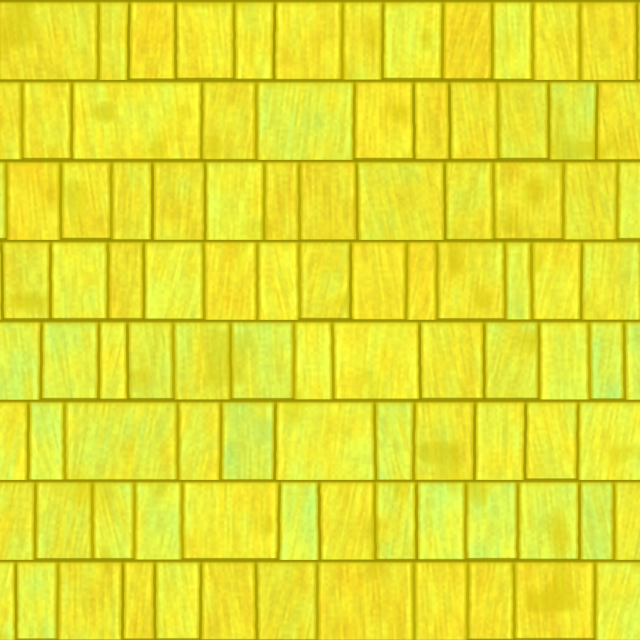
Reproduce this texture procedurally as a Shadertoy shader.

```glsl
const float ROWS = 8.0;
const float COLUMNS = 13.0;        // joint slots per row, some left out
const float SKIPPED_JOINTS = 0.08;
const float JOINT_JITTER = 0.52;   // in slots
const float JOINT_TILT = 0.003;
const float JOINT_HALF = 0.0017;
const float JOINT_SOFT = 0.0060;
const float BUTT_DROP = 0.0035;    // uneven lower ends of the shingles
const float SHADOW_DEPTH = 0.0045;
const float SHADOW_SOFT = 0.0120;
const float TONE_MEAN = 1.35;
const float TONE_SPREAD = 1.7;
const float GRAIN = 0.09;

const vec3 AMBER  = vec3(0.95, 0.86, 0.16);
const vec3 YELLOW = vec3(0.95, 0.92, 0.20);
const vec3 LIME   = vec3(0.90, 0.95, 0.28);
const vec3 GREEN  = vec3(0.82, 0.95, 0.37);
const vec3 MINT   = vec3(0.68, 0.92, 0.42);
const vec3 SEAM   = vec3(0.81, 0.75, 0.04);
const vec3 SHADE  = vec3(0.57, 0.54, 0.00);

float hash(vec2 p) {
    vec3 q = fract(vec3(p.xyx) * 0.1031);
    q += dot(q, q.yzx + 33.33);
    return fract((q.x + q.y) * q.z);
}

float noise(vec2 p) {
    vec2 i = floor(p), f = fract(p);
    f = f * f * (3.0 - 2.0 * f);
    return mix(mix(hash(i), hash(i + vec2(1, 0)), f.x),
               mix(hash(i + vec2(0, 1)), hash(i + vec2(1, 1)), f.x), f.y);
}

vec3 woodColor(float tone) {
    vec3 c = mix(AMBER, YELLOW, clamp(tone, -0.3, 1.0));
    c = mix(c, LIME, clamp(tone - 1.0, 0.0, 1.0));
    c = mix(c, GREEN, clamp(tone - 2.0, 0.0, 1.0));
    return mix(c, MINT, clamp(tone - 3.0, 0.0, 1.0));
}

// Returns left joint, right joint, left slot and right slot around x
vec4 findShingle(float x, float v, float row) {
    float slide = hash(vec2(row, 91.0));
    float slot = floor(x * COLUMNS - slide);
    vec4 span = vec4(-9.0, 9.0, 0.0, 0.0);
    for (float k = -3.0; k <= 4.0; k++) {
        float id = mod(slot + k, COLUMNS);
        if (hash(vec2(id + 40.0, row)) < SKIPPED_JOINTS) continue;
        float jitter = JOINT_JITTER * (hash(vec2(id, row + 17.0)) - 0.5);
        float tilt = JOINT_TILT * (hash(vec2(id, row + 63.0)) - 0.5);
        float joint = (slot + k + slide + jitter) / COLUMNS + tilt * (v - 0.5);
        if (joint <= x && joint > span.x) span.xz = vec2(joint, id);
        if (joint > x && joint < span.y) span.yw = vec2(joint, id);
    }
    return span;
}

void mainImage(out vec4 fragColor, in vec2 fragCoord) {
    vec2 uv = fragCoord / iResolution.xy;
    float pixel = 1.0 / min(iResolution.x, iResolution.y);
    float row = floor(uv.y * ROWS);
    float v = fract(uv.y * ROWS);

    // Shingle layout
    float wobble = 0.0012 * (noise(uv * vec2(60, 90)) - 0.5);
    vec4 span = findShingle(uv.x + wobble, v, row);
    vec2 id = vec2(span.z, row);
    float toLeft = uv.x + wobble - span.x;
    float toRight = span.y - uv.x - wobble;
    float side = min(toLeft, toRight);
    float joint = toLeft < toRight ? span.z : span.w;

    // Tone of each shingle, with weathered patches and streaks
    vec2 offset = 37.0 * vec2(hash(id + 5.0), hash(id + 9.0));
    float lean = 0.5 * (hash(id + 23.0) - 0.5);
    vec2 along = vec2(uv.x + lean * v / ROWS, uv.y);
    float patches = noise(uv * vec2(34, 26) + offset) - 0.5;
    float streaks = noise(along * vec2(95, 11) + offset) - 0.5;
    float fibres = noise(along * vec2(230, 32) + offset) - 0.5;
    float specks = noise(uv * 190.0 + offset) - 0.5;
    float bandTone = 1.1 * exp(-pow((row - 2.0) / 1.5, 2.0)) - 0.35;
    float tone = TONE_MEAN + bandTone + TONE_SPREAD * (hash(id + 71.0) - 0.5)
               + 1.3 * patches + 0.9 * streaks + 0.4 * fibres;
    vec3 color = woodColor(tone);
    color *= 1.0 + GRAIN * (fibres + 0.7 * specks) + 0.05 * (hash(id + 52.0) - 0.6);

    // Pale rims and occasional brown stains
    color += 0.035 * smoothstep(0.004, 0.008, side) * smoothstep(0.016, 0.008, side);
    float stain = smoothstep(0.76, 0.98, noise(uv * vec2(24, 17) + 8.0));
    color = mix(color, SEAM, 0.45 * stain);

    // Dark gaps between neighbours
    float depth = mix(0.5, 1.0, hash(vec2(joint, row + 29.0)));
    float gapHalo = 1.0 - smoothstep(JOINT_HALF, JOINT_SOFT + pixel, side);
    float gapCore = 1.0 - smoothstep(JOINT_HALF - 0.5 * pixel, JOINT_HALF + pixel, side);
    color = mix(color, SEAM, 0.85 * gapHalo);
    color = mix(color, SHADE, 0.75 * depth * gapCore);

    // Shadow below the uneven ends of the course above
    float below = (1.0 - v) / ROWS;
    float butt = v / ROWS - BUTT_DROP * hash(id + 33.0);
    float castHalo = 1.0 - smoothstep(0.0, SHADOW_SOFT, below);
    float castCore = 1.0 - smoothstep(0.001, SHADOW_DEPTH + pixel, below);
    float openEnd = 1.0 - smoothstep(-pixel, pixel, butt);
    color = mix(color, SEAM, 0.7 * castHalo);
    color = mix(color, SHADE, 0.85 * max(castCore, openEnd));

    fragColor = vec4(clamp(color, 0.0, 1.0), 1.0);
}
```
